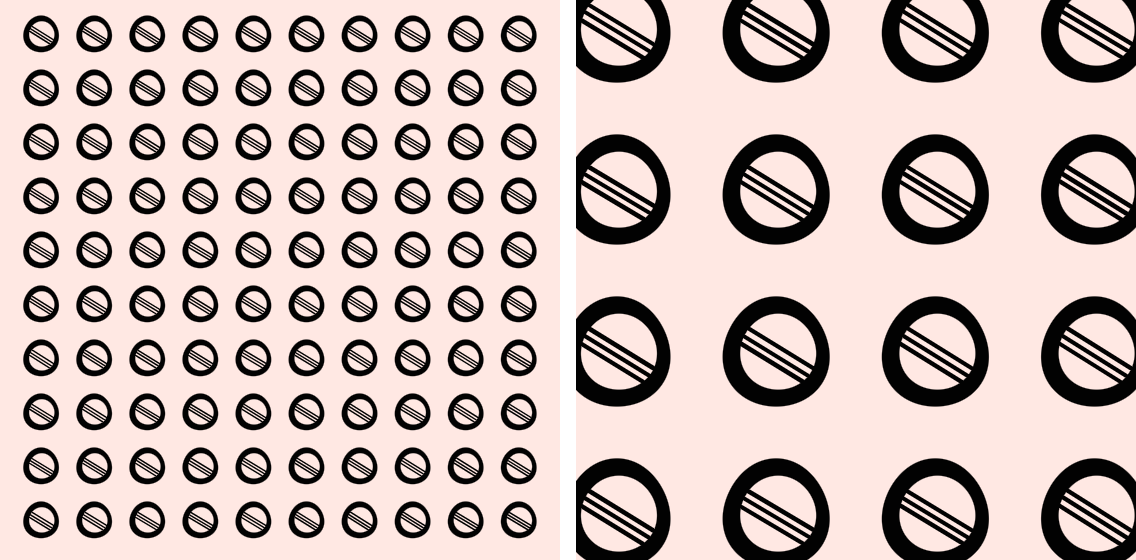
Left: the whole. Right: its middle third, enlarged.
Write a WebGL 1 fragment shader that draws this pattern.

```glsl
precision highp float;
// Ten by ten grid of hand-inked rings, each crossed by three slanted strokes.

uniform vec2 u_resolution;

#define COUNT 10.0
#define FIRST_CENTER vec2(0.0734, 0.0710)
#define PITCH vec2(0.09477, 0.09642)
#define OUTER_RADIUS 0.0323
#define HOLE_RADIUS 0.0226
#define HOLE_SHIFT vec2(0.0012, 0.0004)
#define STROKE_HALF_WIDTH 0.0013
#define STROKE_SPACING 0.0050
#define STROKE_SLOPE -0.55
#define SPARSE_CELL vec2(8.0, 5.0)
#define PAPER vec3(1.0, 0.91, 0.89)
#define INK vec3(0.008)

float hash(vec2 p) {
  return fract(sin(dot(p, vec2(127.1, 311.7))) * 43758.55);
}

// Edge coverage of a signed distance, one pixel wide
float cover(float d, float pixel) {
  return clamp(0.5 - d / pixel, 0.0, 1.0);
}

// Rounded blob: slightly tall, narrow at the top and flat below
float eggDistance(vec2 p) {
  float angle = atan(p.y, p.x);
  float wobble = -0.016 * cos(2.0 * angle) - 0.024 * sin(3.0 * angle);
  return length(p) - OUTER_RADIUS * (1.0 + wobble);
}

// Hole of the ring, a little off centre so the left side is heavier
float holeDistance(vec2 p) {
  vec2 q = p - HOLE_SHIFT;
  float angle = atan(q.y, q.x);
  return length(q) - HOLE_RADIUS * (1.0 - 0.012 * sin(3.0 * angle));
}

// Parallel strokes with small changes of place and weight per cell
float strokes(vec2 p, vec2 cell, float pixel) {
  float slope = STROKE_SLOPE + 0.03 * (hash(cell + 3.7) - 0.5);
  vec2 normal = vec2(-sin(slope), cos(slope));
  float across = dot(p, normal) + 0.0014;
  float ink = 0.0;
  for (int i = 0; i < 3; i++) {
    float k = float(i) - 1.0;
    vec2 seed = cell + k * 17.3;
    float offset = k * STROKE_SPACING + 0.0006 * (hash(seed) - 0.5);
    float halfWidth = STROKE_HALF_WIDTH * (0.9 + 0.2 * hash(seed + 5.1));
    // One cell lacks its lowest stroke
    float missing = step(k, -0.5) * step(distance(cell, SPARSE_CELL), 0.5);
    float line = cover(abs(across - offset) - halfWidth, pixel);
    ink = max(ink, line * (1.0 - missing));
  }
  return ink;
}

void main() {
  float size = min(u_resolution.x, u_resolution.y);
  vec2 uv = gl_FragCoord.xy / size;
  float pixel = 1.0 / size;

  // Nearest grid cell and position relative to its centre
  vec2 cell = floor((uv - FIRST_CENTER) / PITCH + 0.5);
  cell = clamp(cell, 0.0, COUNT - 1.0);
  vec2 p = uv - FIRST_CENTER - cell * PITCH;

  // Ring with strokes inside it
  float egg = cover(eggDistance(p), 1.2 * pixel);
  float hole = cover(holeDistance(p), 1.2 * pixel);
  float ink = egg * max(1.0 - hole, strokes(p, cell, pixel));

  gl_FragColor = vec4(mix(PAPER, INK, ink), 1.0);
}
```
